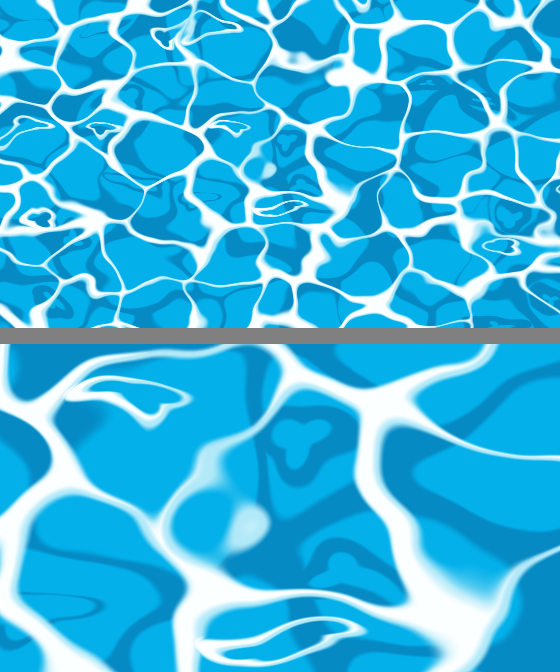
Top: the whole. Bottom: its middle third, enlarged.
Write a Shadertoy shader that draws this texture.

```glsl
// Cartoon pool water: pale wavy caustic lines with white cores over darker blue bands.

const vec3 WATER_BLUE = vec3(0.01, 0.69, 0.915);
const vec3 SHADOW_BLUE = vec3(0.02, 0.54, 0.77);
const vec3 PALE_LINE = vec3(0.70, 0.915, 0.975);
const vec3 WHITE_CORE = vec3(0.99, 1.0, 1.0);

const vec2 CELLS = vec2(5.0, 6.4);       // cells per canvas height
const float JITTER = 0.84;               // irregularity of the cell seeds
const float SHARPNESS = 14.0;            // lower values round the junctions more
const float LINE_WIDTH = 0.043;          // half widths, in cells
const float LINE_VARIATION = 0.07;
const float SHADOW_WIDTH = 0.066;
const float SHADOW_VARIATION = 0.15;
const float RING_CHANCE = 0.24;
const float RING_RADIUS = 0.19;
const float WARP_LARGE = 0.55;
const float WARP_SMALL = 0.16;
const vec2 CORE_SHIFT = vec2(0.016, -0.016);
const float CORE_INSET = 0.012;
const float EDGE_SOFTNESS = 0.0028;      // in canvas heights
const float TAU = 6.28318;

vec3 hash3(vec2 p) {
    vec3 q = fract(p.xyx * vec3(0.1031, 0.1030, 0.0973));
    q += dot(q, q.yxz + 33.33);
    return fract((q.xxy + q.yzz) * q.zyx);
}

float gradientDot(vec2 corner, vec2 offset) {
    float angle = TAU * hash3(corner).x;
    return dot(vec2(cos(angle), sin(angle)), offset);
}

float gradientNoise(vec2 p) {
    vec2 i = floor(p), f = fract(p);
    vec2 u = f * f * f * (f * (f * 6.0 - 15.0) + 10.0);
    vec2 e = vec2(1.0, 0.0);
    float low = mix(gradientDot(i, f), gradientDot(i + e, f - e), u.x);
    float high = mix(gradientDot(i + e.yx, f - e.yx), gradientDot(i + 1.0, f - 1.0), u.x);
    return mix(low, high, u.y);
}

vec2 noisePair(vec2 p) {
    return vec2(gradientNoise(p), gradientNoise(p + vec2(41.3, 17.7)));
}

vec2 warp(vec2 p) {
    return p + WARP_LARGE * noisePair(p) + WARP_SMALL * noisePair(p * 2.2 + 9.1);
}

// Distance to the rounded cell borders and to the loose rings inside some cells
float causticDistance(vec2 p) {
    vec2 home = floor(p), toSeed = vec2(0.0), seedCell = home;
    float nearest = 10.0, sum = 0.0;
    for (int y = -2; y <= 2; y++) {
        for (int x = -2; x <= 2; x++) {
            vec2 cell = home + vec2(x, y);
            vec2 delta = p - cell - 0.5 - JITTER * (hash3(cell).xy - 0.5);
            float dist = length(delta);
            sum += exp(-SHARPNESS * dist);
            if (dist < nearest) {
                nearest = dist;
                toSeed = delta;
                seedCell = cell;
            }
        }
    }
    float others = max(sum * exp(SHARPNESS * nearest) - 1.0, 1e-4);
    float border = -log(others) / (2.0 * SHARPNESS);

    vec3 trait = hash3(seedCell + 71.0);
    if (trait.x > RING_CHANCE) return border;
    vec2 q = toSeed * vec2(0.75, 1.2);
    float lobes = sin(3.0 * atan(q.y, q.x + 1e-5) + TAU * trait.y);
    float ring = abs(length(q) - RING_RADIUS * (1.0 + 0.25 * lobes));
    return min(border, ring);
}

void mainImage(out vec4 fragColor, in vec2 fragCoord) {
    vec2 p = fragCoord / iResolution.y * CELLS + 3.0;
    float soft = CELLS.y * max(EDGE_SOFTNESS, 0.9 / iResolution.y);

    // Dark bands below the surface
    vec2 deep = p * 0.9 + vec2(31.4, 12.6);
    float shadowWidth = SHADOW_WIDTH + SHADOW_VARIATION * gradientNoise(deep * 0.8 + 5.0);
    float shadow = causticDistance(warp(deep)) - shadowWidth;

    // Pale lines of changing width
    vec2 surface = warp(p);
    float lineWidth = LINE_WIDTH + LINE_VARIATION * gradientNoise(p * 1.1 + 23.0);
    lineWidth = max(lineWidth, 0.02);
    float line = causticDistance(surface) - lineWidth;

    // White cores, off centre and only in the thicker parts
    float coreWidth = 1.2 * lineWidth - 0.03;
    float core = causticDistance(surface + CORE_SHIFT) - coreWidth;
    core = max(core, line + CORE_INSET);

    vec3 color = mix(WATER_BLUE, SHADOW_BLUE, smoothstep(soft, -soft, shadow));
    color = mix(color, PALE_LINE, smoothstep(soft, -soft, line));
    color = mix(color, WHITE_CORE, smoothstep(soft, -soft, core));
    fragColor = vec4(color, 1.0);
}
```
